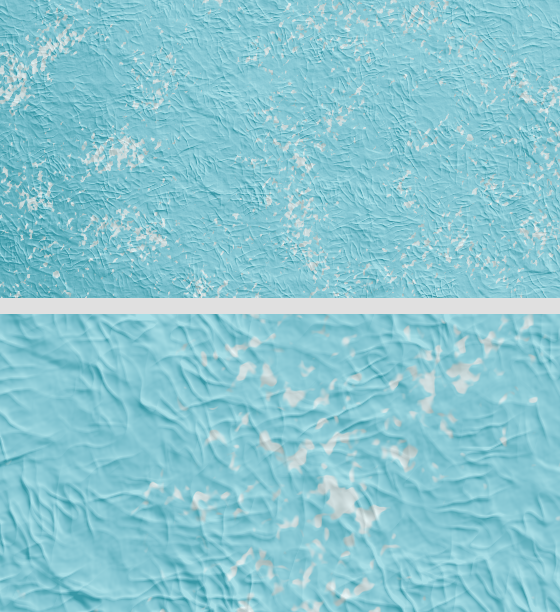
Top: the whole. Bottom: its middle third, enlarged.
Give the GLSL for this texture, as a Shadertoy shader.

```glsl
// Wrinkled turquoise plaster with scattered pale, flaked chips.
#define BASE vec3(0.500, 0.764, 0.815)
#define DEEP vec3(0.270, 0.625, 0.680)
#define LIGHT vec3(0.660, 0.870, 0.900)
#define CHALK vec3(0.835, 0.875, 0.875)
#define GRIT vec3(0.660, 0.720, 0.715)
#define LIGHT_DIR vec2(0.50, 0.86)
#define LIGHT_STEP 0.004
#define RELIEF_GAIN 0.95
#define WRINKLE_SCALE 8.0
#define WRINKLE_ANGLE -0.65
#define CHIP_LEVEL 0.45
#define CHIP_SOFTNESS 0.15

vec2 hash2(vec2 p) {
    vec3 q = fract(p.xyx * vec3(0.1031, 0.1030, 0.0973));
    q += dot(q, q.yzx + 33.33);
    return fract((q.xx + q.yz) * q.zy) * 2.0 - 1.0;
}

// Signed gradient noise
float noise(vec2 p) {
    vec2 i = floor(p), f = p - i;
    vec2 u = f * f * f * (f * (f * 6.0 - 15.0) + 10.0);
    vec2 e = vec2(1.0, 0.0);
    float a = dot(hash2(i), f);
    float b = dot(hash2(i + e.xy), f - e.xy);
    float c = dot(hash2(i + e.yx), f - e.yx);
    float d = dot(hash2(i + e.xx), f - e.xx);
    return mix(mix(a, b, u.x), mix(c, d, u.x), u.y);
}

float fbm(vec2 p) {
    float sum = 0.0, amp = 1.0;
    for (int i = 0; i < 3; i++) {
        sum += amp * noise(p);
        p = mat2(1.6, 1.2, -1.2, 1.6) * p + 7.3;
        amp *= 0.5;
    }
    return sum;
}

vec2 rotate(vec2 p, float angle) {
    float c = cos(angle), s = sin(angle);
    return vec2(c * p.x + s * p.y, c * p.y - s * p.x);
}

// Coverage of flaked spots: small ragged flakes gathered by loose clusters
float chips(vec2 p) {
    float cluster = 1.2 * fbm(p * 3.6 + 33.0);
    vec2 q = rotate(p, 0.9) + 0.006 * noise(p * 70.0);
    float flakes = 1.2 * noise(q * vec2(36.0, 56.0)) + 0.7 * noise(q * 105.0 + 5.0);
    return smoothstep(-CHIP_SOFTNESS, CHIP_SOFTNESS, cluster + flakes - CHIP_LEVEL);
}

// Height of the crumpled skin: short creases spread about a falling diagonal
float relief(vec2 p) {
    vec2 q = p + 0.015 * vec2(noise(p * 9.0), noise(p * 9.0 + 40.0));
    q += 0.005 * vec2(noise(p * 48.0), noise(p * 48.0 + 70.0));
    float height = 0.0;
    for (int i = 0; i < 7; i++) {
        float k = float(i);
        float scale = WRINKLE_SCALE + 1.8 * k;
        float angle = WRINKLE_ANGLE + 0.9 * sin(2.4 * k);
        vec2 d = rotate(q, angle) * scale * vec2(1.0, 2.9);
        float crease = max(0.0, 1.0 - 4.0 * abs(noise(d + 17.0 * k)));
        float patchy = smoothstep(-0.1, 0.3, noise(p * 10.0 + 9.0 * k));
        height += 1.1 * crease * crease * patchy;
    }
    // Sparse bold folds with one steep side
    for (int i = 0; i < 2; i++) {
        float k = float(i);
        vec2 d = rotate(q, WRINKLE_ANGLE + 0.8 * k) * vec2(4.0, 12.0);
        float fold = smoothstep(-0.05, 0.05, noise(d + 31.0 * k));
        height += 1.6 * fold * smoothstep(0.05, 0.35, noise(p * 7.0 + 50.0 * k));
    }
    height += 0.8 * fbm(q * 42.0);
    return height - 0.3 * chips(p);
}

void mainImage(out vec4 fragColor, in vec2 fragCoord) {
    vec2 p = fragCoord / iResolution.y;
    vec2 uv = fragCoord / iResolution.xy;

    // Slanted light on the creases
    float shade = RELIEF_GAIN * (relief(p) - relief(p + LIGHT_DIR * LIGHT_STEP));

    // Broad falloff to the left edge and slight blotches
    float tone = mix(-0.60, 0.18, smoothstep(-0.1, 0.6, uv.x + 0.25 * uv.y));
    tone += 0.30 * fbm(p * 3.0 + 60.0);

    float value = clamp(shade + tone, -1.2, 1.0);
    vec3 color = mix(BASE, value < 0.0 ? DEEP : LIGHT, abs(value));

    // Chalky chips with greyish, worn parts
    float worn = smoothstep(-0.05, 0.35, noise(p * 42.0 + 11.0));
    vec3 chalk = mix(CHALK, GRIT, 0.7 * worn) + 0.09 * clamp(shade, -1.0, 1.0);
    color = mix(color, chalk, 0.92 * chips(p));

    fragColor = vec4(clamp(color, 0.0, 1.0), 1.0);
}
```
